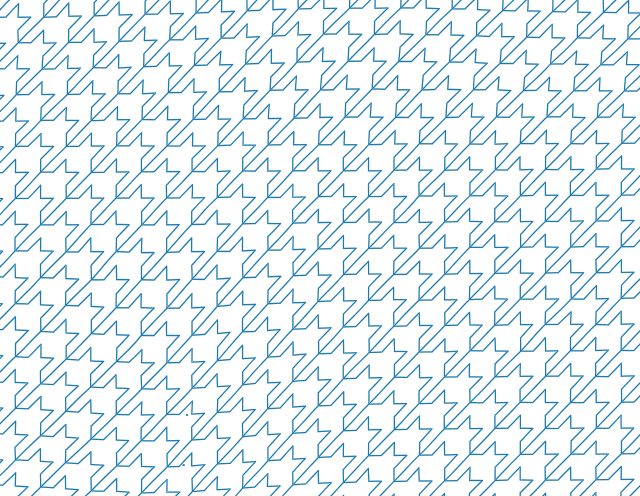
A WebGL 2 fragment shader for this pattern:

```glsl
#version 300 es
precision highp float;

uniform vec2 u_resolution;
out vec4 outColor;

float hash(vec2 p) {
  vec3 h = fract(p.xyx * 0.1031);
  h += dot(h, h.yzx + 33.33);
  return fract((h.x + h.y) * h.z);
}

float valueNoise(vec2 p) {
  vec2 i = floor(p), f = fract(p);
  f = f * f * (3.0 - 2.0 * f);
  return mix(mix(hash(i), hash(i + vec2(1, 0)), f.x),
             mix(hash(i + vec2(0, 1)), hash(i + vec2(1, 1)), f.x), f.y);
}

float segmentDistance(vec2 p, vec2 a, vec2 b) {
  vec2 pa = p - a, ba = b - a;
  return length(pa - ba * clamp(dot(pa, ba) / dot(ba, ba), 0.0, 1.0));
}

float bump(float x, float center, float width) {
  float t = (x - center) / width;
  return exp(-t * t);
}

// Gentle sag, lift and lean of the cloth, plus a fine wobble
vec2 clothShift(vec2 p) {
  float sag = 12.0 * bump(p.x, 190.0, 150.0) * smoothstep(220.0, 460.0, p.y);
  float lift = 9.0 * bump(p.x, 430.0, 220.0) * (1.0 - smoothstep(20.0, 190.0, p.y));
  float lean = 9.0 * (1.0 - smoothstep(0.0, 200.0, p.y)) * mix(0.4, 1.0, smoothstep(100.0, 600.0, p.x));
  vec2 wobble = vec2(valueNoise(p / 28.0), valueNoise(p / 28.0 + 57.0)) - 0.5;
  return vec2(lean, sag - lift) + 1.2 * wobble;
}

// Distance to the outlines; one tooth is four steps wide
float houndstooth(vec2 p) {
  float band = p.x + p.y;
  float diagonal = abs(band - 4.0 * round(band / 4.0)) * 0.7071;

  // Fold into one diagonal band, then along it
  p.x -= 4.0 * floor(band / 4.0);
  float row = 2.0 * floor(p.y / 2.0);
  p += vec2(row, -row);

  vec2 corners[7] = vec2[7](vec2(0, 0), vec2(1, 0), vec2(2, -1), vec2(2, 0),
                            vec2(3, 0), vec2(2, 1), vec2(2, 2));
  float d = diagonal;
  for (int m = -1; m <= 1; m++) {
    vec2 q = p + float(m) * vec2(2, -2);
    for (int i = 0; i < 6; i++) {
      d = min(d, segmentDistance(q, corners[i], corners[i + 1]));
    }
  }
  return d;
}

void main() {
  // Canvas is 594 units high, measured down from the top
  float unitsPerPixel = 594.0 / u_resolution.y;
  vec2 p = vec2(gl_FragCoord.x, u_resolution.y - gl_FragCoord.y) * unitsPerPixel;

  vec2 q = p - clothShift(p) - vec2(320.7, 236.0);
  q.y += 0.006 * q.x;
  float d = houndstooth(q / vec2(15.12, 15.5)) * 15.3;

  // Two stray specks of ink
  for (int i = 0; i < 2; i++) {
    vec2 speck = vec2(224, 497) + float(i) * vec2(-4, 60);
    d = min(d, length(p - speck) - 0.5);
  }

  float ink = clamp((0.78 - d) / unitsPerPixel + 0.5, 0.0, 1.0);
  vec3 paper = vec3(1.0);
  vec3 blue = vec3(0.11, 0.48, 0.69);
  outColor = vec4(mix(paper, blue, ink), 1.0);
}
```
